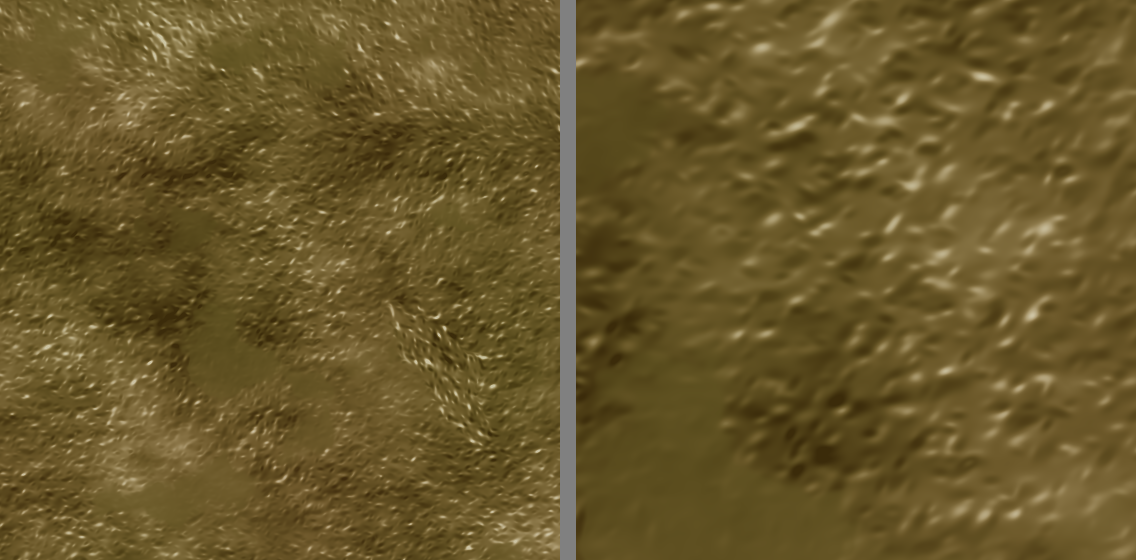
Left: the whole. Right: its middle third, enlarged.
Reproduce this texture procedurally as a WebGL 1 fragment shader.

```glsl
precision highp float;
// Muddy ground strewn with fine gravel: grains of mixed size and angle are
// scattered per cell around a gentle flow direction and fade in silt patches.
// Broad gradient noise adds damp and dry areas; a few pale stones lie on top.
uniform vec2 u_resolution;

const float TAU = 6.2831853;

vec2 hash2(vec2 cell) {
  vec2 q = vec2(dot(cell, vec2(127.1, 311.7)), dot(cell, vec2(269.5, 183.3)));
  return fract(sin(q) * 43758.545);
}

mat2 rotation(float angle) {
  float c = cos(angle), s = sin(angle);
  return mat2(c, -s, s, c);
}

float cornerSlope(vec2 corner, vec2 offset) {
  float a = TAU * hash2(corner).x;
  return dot(vec2(cos(a), sin(a)), offset);
}

float gradientNoise(vec2 p) {
  vec2 i = floor(p), f = fract(p);
  vec2 u = f * f * f * (f * (f * 6.0 - 15.0) + 10.0);
  vec2 e = vec2(1.0, 0.0);
  float low = mix(cornerSlope(i, f), cornerSlope(i + e.xy, f - e.xy), u.x);
  float high = mix(cornerSlope(i + e.yx, f - e.yx), cornerSlope(i + e.xx, f - e.xx), u.x);
  return mix(low, high, u.y);
}

float fbm(vec2 p) {
  float sum = 0.0, amplitude = 1.0;
  for (int i = 0; i < 4; i++) {
    sum += amplitude * gradientNoise(p);
    p = rotation(0.6) * p * 2.03 + 17.3;
    amplitude *= 0.55;
  }
  return sum;
}

// Signed sum of oval grains, each with a lit and a shaded side.
float grainField(vec2 p, float angle, float spread) {
  vec2 cell = floor(p);
  float sum = 0.0;
  for (int y = -1; y <= 1; y++) {
    for (int x = -1; x <= 1; x++) {
      vec2 id = cell + vec2(float(x), float(y));
      vec2 random = hash2(id + 51.7), shape = hash2(id + 19.3);
      vec2 d = rotation(angle + spread * (shape.x - 0.5)) * (p - id - hash2(id));
      vec2 falloff = mix(vec2(5.5, 9.0), vec2(11.0, 16.0), shape.y);
      float wave = cos(mix(5.5, 8.0, shape.y) * d.y + TAU * random.y);
      sum += mix(0.4, 1.0, random.x) * exp(-dot(d * d, falloff)) * wave;
    }
  }
  return sum;
}

// Sparse soft stones that catch the light.
float paleStones(vec2 p, float angle, float density) {
  vec2 cell = floor(p);
  float sum = 0.0;
  for (int y = -1; y <= 1; y++) {
    for (int x = -1; x <= 1; x++) {
      vec2 id = cell + vec2(float(x), float(y));
      vec2 random = hash2(id + 93.1), shape = hash2(id + 64.2);
      vec2 d = rotation(angle + 1.6 * (shape.x - 0.5)) * (p - id - hash2(id + 7.9));
      float size = mix(0.13, 0.28, shape.y * shape.y);
      float body = exp(-dot(d * d, vec2(1.0, 1.8)) / (size * size));
      sum += step(random.x, density) * mix(0.3, 1.0, random.y) * body;
    }
  }
  return sum;
}

// One colour per unit of tone, from damp shadow to pale stone.
vec3 soilColour(float tone) {
  vec3 c = mix(vec3(0.23, 0.17, 0.04), vec3(0.30, 0.24, 0.08), clamp(tone + 1.0, 0.0, 1.0));
  c = mix(c, vec3(0.36, 0.30, 0.12), clamp(tone, 0.0, 1.0));
  c = mix(c, vec3(0.42, 0.35, 0.16), clamp(tone - 1.0, 0.0, 1.0));
  c = mix(c, vec3(0.47, 0.40, 0.21), clamp(tone - 2.0, 0.0, 1.0));
  c = mix(c, vec3(0.55, 0.48, 0.29), clamp(tone - 3.0, 0.0, 1.0));
  c = mix(c, vec3(0.67, 0.61, 0.44), clamp((tone - 4.0) * 0.7, 0.0, 1.0));
  return mix(c, vec3(0.80, 0.77, 0.64), clamp((tone - 5.4) * 0.4, 0.0, 1.0));
}

void main() {
  vec2 p = gl_FragCoord.xy / min(u_resolution.x, u_resolution.y);
  vec2 ragged = p + 0.05 * vec2(fbm(p * 9.0), fbm(p * 9.0 + 31.0));

  // Regions: a steep gravel streak, a damp hollow and smooth silt.
  vec2 along = rotation(-0.95) * (ragged - vec2(0.79, 0.34));
  float streak = 1.0 - smoothstep(0.75, 1.1, length(along / vec2(0.15, 0.055)));
  vec2 hollow = (ragged - vec2(0.19, 0.56)) / vec2(0.24, 0.13);
  float damp = exp(-dot(hollow, hollow));
  vec2 basin = (ragged - vec2(0.42, 0.38)) / vec2(0.17, 0.11);
  float silt = smoothstep(0.24, 0.42, 0.8 * fbm(ragged * 5.0 + 5.0) + 0.5 * exp(-dot(basin, basin)));

  // Grain direction and strength.
  float flow = 0.45 + 0.9 * gradientNoise(p * 2.6 + 2.4);
  flow = mix(flow, -0.7, smoothstep(0.8, 0.95, p.y + 0.15 * p.x));
  flow = mix(flow, -1.0, streak);
  float detail = mix(1.0, 0.15, silt) * (1.0 + 0.8 * fbm(p * 5.0 + 40.0));
  detail = mix(detail, 1.7, streak) * (1.0 - 0.2 * damp);

  float grain = 3.2 * grainField(p * 46.0, flow, 1.0) + 2.2 * grainField(p * 67.0 + 13.0, flow, 1.3);
  grain += 1.2 * grainField(p * 29.0 + 5.0, flow, 1.3);
  float broad = 2.5 * fbm(p * vec2(2.6, 3.8) + 11.0) + 1.5 * fbm(p * vec2(11.0, 15.0));
  float tone = 1.65 + broad * (1.0 - 0.6 * silt) - 1.3 * damp + 0.3 * streak;
  tone += detail * (0.95 * grain + 0.15 * grain * grain);
  tone += 2.5 * paleStones(p * 27.0, flow, 0.10) * mix(1.0, 0.2, silt);

  // Slight drift between olive and brown earth.
  float warmth = gradientNoise(p * 2.7 + 23.0) - 0.3 * silt + 0.15;
  vec3 colour = soilColour(tone) + warmth * vec3(0.02, -0.008, 0.012);
  gl_FragColor = vec4(colour, 1.0);
}
```
